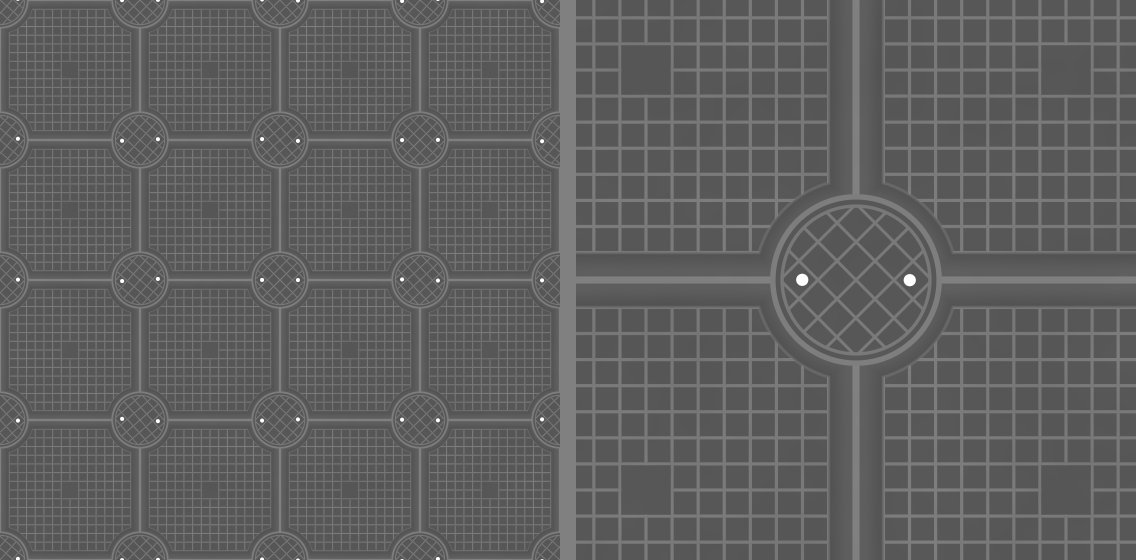
Left: the whole. Right: its middle third, enlarged.
A WebGL 1 fragment shader for this pattern:

```glsl
precision highp float;

uniform vec2 u_resolution;

float hash(vec2 p) {
  return fract(sin(dot(p, vec2(127.1, 311.7))) * 4375.85);
}

vec2 gradient(vec2 cell, float period) {
  float a = 6.2832 * hash(mod(cell, period));
  return vec2(cos(a), sin(a));
}

// Gradient noise that wraps after a whole number of cells
float noise(vec2 p, float period) {
  vec2 i = floor(p), f = fract(p);
  vec2 w = f * f * f * (f * (f * 6.0 - 15.0) + 10.0);
  float a = dot(gradient(i, period), f);
  float b = dot(gradient(i + vec2(1, 0), period), f - vec2(1, 0));
  float c = dot(gradient(i + vec2(0, 1), period), f - vec2(0, 1));
  float d = dot(gradient(i + vec2(1, 1), period), f - vec2(1, 1));
  return mix(mix(a, b, w.x), mix(c, d, w.x), w.y);
}

float fill(float dist, float px) {
  return clamp(0.5 - dist / px, 0.0, 1.0);
}

float stroke(float dist, float halfWidth, float px) {
  return fill(abs(dist) - halfWidth, px);
}

// Both directions of a square lattice of lines
float lattice(vec2 p, float pitch, float halfWidth, float px) {
  vec2 d = abs(fract(p / pitch + 0.5) - 0.5) * pitch;
  return stroke(min(d.x, d.y), halfWidth, px);
}

void main() {
  vec2 uv = gl_FragCoord.xy / u_resolution;
  float px = 4.0 / min(u_resolution.x, u_resolution.y);

  // Four repeats each way, centred on the junction discs
  vec2 p = uv * 4.0 + 0.5;
  vec2 id = mod(floor(p), 4.0);
  vec2 q = fract(p) - 0.5;
  vec2 a = abs(q);
  float r = length(q);
  float wear = noise(uv * 12.0, 12.0) + 0.5 * noise(uv * 48.0, 48.0);

  // Channels, slightly darker towards the panels
  float channel = min(a.x, a.y);
  float panel = max(0.065 - channel, 0.24 - r);
  float inPanel = fill(panel, px);
  float shade = mix(0.325, 0.37, smoothstep(0.0, 0.05, panel));
  shade = mix(shade, 0.34, inPanel);

  // Panel grid with a blank square at its centre
  vec2 g = 0.5 - a;
  float grid = lattice(g, 0.0621, 0.0038, px) * inPanel;
  grid *= fill(0.0585 - max(g.x, g.y), px);
  shade = mix(shade, 0.475 + 0.02 * wear, grid);
  shade = mix(shade, 0.43, 0.7 * stroke(panel, 0.0035, px) * (1.0 - grid));

  // Seams between the repeats
  shade = mix(shade, 0.5, stroke(channel, 0.0085, px));

  // Round cover with a double rim
  shade = mix(shade, 0.34, fill(r - 0.2, px));
  shade = mix(shade, 0.49, stroke(r - 0.198, 0.0065, px));
  shade = mix(shade, 0.47, stroke(r - 0.176, 0.004, px));

  // Each cover is turned by a slightly different angle
  float turn = (hash(id + 3.7) - 0.5) * 0.14;
  vec2 t = vec2(cos(turn) * q.x + sin(turn) * q.y,
                cos(turn) * q.y - sin(turn) * q.x);
  vec2 diagonal = vec2(t.x + t.y, t.y - t.x) * 0.7071;
  float hatch = lattice(diagonal, 0.064, 0.0036, px) * fill(r - 0.174, px);
  shade = mix(shade, 0.475, hatch);

  shade += 0.008 * wear;

  // Two bright studs
  float stud = length(vec2(abs(t.x) - 0.128, t.y)) - 0.0145;
  shade = mix(shade, 1.0, fill(stud, px));

  gl_FragColor = vec4(vec3(shade), 1.0);
}
```
